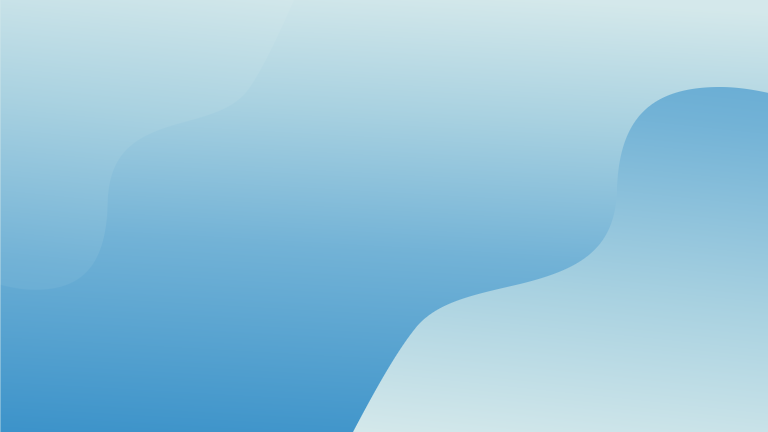
A WebGL 1 fragment shader for this background:

```glsl
precision highp float;
// Soft blue gradient background with two flowing wave-shaped panels.

uniform vec2 u_resolution;

#define CANVAS vec2(768.0, 432.0)      // layout units, origin at lower left
#define LOWER_START vec2(353.0, 0.0)   // where the lower wave leaves the edge
#define UPPER_START vec2(294.0, 432.0) // where the upper wave leaves the edge
#define UPPER_SCALE vec2(0.706, 0.84)  // upper wave size against the lower one
#define PALE vec3(0.83, 0.91, 0.92)
#define MIST vec3(0.66, 0.82, 0.88)
#define SKY vec3(0.45, 0.70, 0.84)
#define DEEP vec3(0.235, 0.575, 0.79)

// Four-stop colour ramp from pale to deep blue.
vec3 blueRamp(float t) {
  vec3 color = mix(PALE, MIST, clamp(t / 0.28, 0.0, 1.0));
  color = mix(color, SKY, clamp((t - 0.28) / 0.32, 0.0, 1.0));
  return mix(color, DEEP, clamp((t - 0.6) / 0.47, 0.0, 1.0));
}

vec2 bezier(vec2 a, vec2 b, vec2 c, vec2 d, float t) {
  float s = 1.0 - t;
  return s * s * s * a + 3.0 * s * s * t * b + 3.0 * s * t * t * c + t * t * t * d;
}

vec2 bezierTangent(vec2 a, vec2 b, vec2 c, vec2 d, float t) {
  float s = 1.0 - t;
  return s * s * (b - a) + 2.0 * s * t * (c - b) + t * t * (d - c);
}

// Approximate signed distance to a curve rising in x; positive below it.
float belowCurve(vec2 q, vec2 a, vec2 b, vec2 c, vec2 d) {
  float low = 0.0;
  float high = 1.0;
  for (int i = 0; i < 16; i++) {
    float middle = 0.5 * (low + high);
    if (bezier(a, b, c, d, middle).x < q.x) low = middle;
    else high = middle;
  }
  float t = 0.5 * (low + high);
  vec2 tangent = normalize(bezierTangent(a, b, c, d, t));
  return dot(q - bezier(a, b, c, d, t), vec2(tangent.y, -tangent.x));
}

// The wave outline: five joined curves, chosen by x.
float waveDistance(vec2 q) {
  vec2 foot = vec2(61.0, 102.0);
  vec2 shelf = vec2(167.0, 148.0);
  vec2 wall = vec2(264.0, 242.0);
  vec2 crest = vec2(367.0, 345.0);
  if (q.x < foot.x)
    return belowCurve(q, vec2(0.0), vec2(20.0, 38.0), vec2(42.0, 78.0), foot);
  if (q.x < shelf.x)
    return belowCurve(q, foot, vec2(82.0, 130.0), vec2(120.0, 137.0), shelf);
  if (q.x < wall.x)
    return belowCurve(q, shelf, vec2(228.0, 163.0), vec2(262.0, 183.0), wall);
  if (q.x < crest.x)
    return belowCurve(q, wall, vec2(266.0, 316.0), vec2(300.0, 345.0), crest);
  return belowCurve(q, crest, vec2(385.0, 345.0), vec2(403.0, 342.0), vec2(420.0, 338.0));
}

// Antialiased coverage for a signed distance in layout units.
float coverage(float dist, float pixel) {
  return clamp(dist / pixel + 0.5, 0.0, 1.0);
}

void main() {
  vec2 uv = gl_FragCoord.xy / u_resolution;
  vec2 p = uv * CANVAS;
  float pixel = CANVAS.x / u_resolution.x;
  float down = 1.0 - uv.y;

  // Slightly tilted backdrop.
  vec3 color = blueRamp(down + 0.1 * (0.5 - uv.x) + 0.02);

  // Upper panel: the same wave, turned half around and scaled.
  float upper = waveDistance((UPPER_START - p) / UPPER_SCALE) * UPPER_SCALE.x;
  vec3 upperColor = blueRamp(0.88 * down + 0.16 * (0.42 - uv.x) + 0.01);
  color = mix(color, upperColor, coverage(upper, pixel));

  // Lower panel, shaded in the opposite direction.
  float lower = waveDistance(p - LOWER_START);
  vec3 lowerColor = blueRamp(0.75 * uv.y + 0.14 * (uv.x - 0.48));
  color = mix(color, lowerColor, coverage(lower, pixel));

  // Faint light rim on the left edge.
  color = mix(color, PALE, 0.5 * coverage(0.8 - p.x, pixel));

  gl_FragColor = vec4(color, 1.0);
}
```
